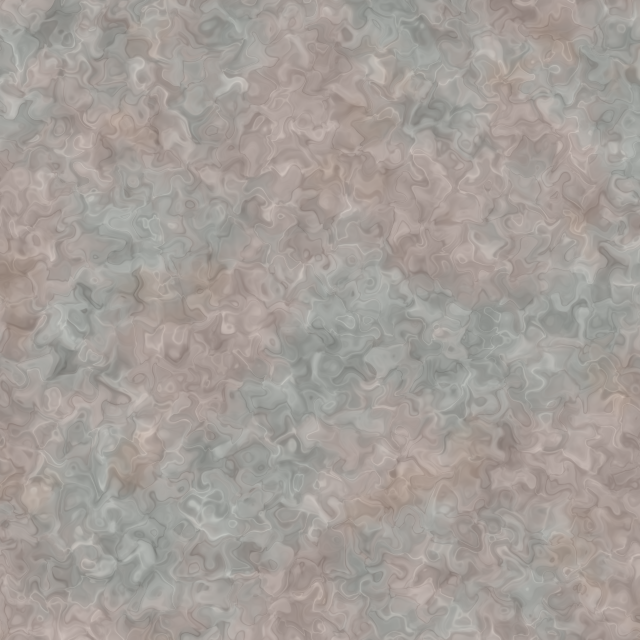
This texture is drawn by a WebGL 2 fragment shader. Its source:

```glsl
#version 300 es
precision highp float;
precision highp int;
// Weathered grey-pink stone with small curled folds and fine pale and dark veins.
uniform vec2 u_resolution;
out vec4 fragColor;

// Integer hash: two values in -1..1 per lattice cell
vec2 hash2(vec2 cell) {
  uvec2 v = uvec2(ivec2(cell) + 4096) * 1664525u + 1013904223u;
  v.x += v.y * 1664525u;
  v.y += v.x * 1664525u;
  v ^= v >> 16u;
  v.x += v.y * 1664525u;
  v.y += v.x * 1664525u;
  v ^= v >> 16u;
  return vec2(v & 0xffffu) / 32767.5 - 1.0;
}

float gradientNoise(vec2 p) {
  vec2 c = floor(p), f = p - c;
  vec2 s = f * f * f * (f * (f * 6.0 - 15.0) + 10.0);
  vec2 e = vec2(1.0, 0.0);
  float low = mix(dot(hash2(c), f), dot(hash2(c + e), f - e), s.x);
  float high = mix(dot(hash2(c + e.yx), f - e.yx), dot(hash2(c + 1.0), f - 1.0), s.x);
  return 1.8 * mix(low, high, s.y);
}

float fbm(vec2 p) {
  float sum = 0.0, amplitude = 0.5;
  for (int i = 0; i < 4; i++) {
    sum += amplitude * gradientNoise(p);
    p = mat2(1.6, 1.2, -1.2, 1.6) * p + 17.3;
    amplitude *= 0.5;
  }
  return sum;
}

vec2 drift(vec2 p) {
  return vec2(gradientNoise(p), gradientNoise(p + vec2(57.4, 91.7)));
}

// Thin line along one level of a noise field
float vein(float field, float level, float width) {
  return 1.0 - smoothstep(0.0, width, abs(field - level));
}

vec3 stone(vec2 uv) {
  // Fold the plane into curls
  vec2 p = uv + 0.032 * drift(uv * 33.0);
  p += 0.008 * drift(p * 62.0 + 31.0);

  // Broad warm and cool stains
  float stain = fbm(uv * 4.0 + 8.6) + 0.35 * fbm(p * 14.0 + 5.2);
  vec3 color = mix(vec3(0.612, 0.624, 0.609), vec3(0.668, 0.617, 0.597),
                   smoothstep(-0.38, 0.3, stain));
  float rust = smoothstep(0.12, 0.5, fbm(uv * 6.0 + 43.1) + 0.3 * stain);
  color = mix(color, vec3(0.645, 0.565, 0.505), 0.45 * rust);

  // Cloudy light and folded patches
  float cloud = fbm(uv * 9.0 + 71.5);
  float patches = fbm(p * 27.0 + 12.9);
  color += 0.09 * cloud + 0.15 * patches;

  // Pale and dark veins, fading in and out
  float field = gradientNoise(p * 25.0 + 3.7);
  float presence = smoothstep(-0.35, 0.4, gradientNoise(uv * 17.0 + 29.3));
  color += vec3(0.068, 0.068, 0.064) * vein(field, 0.1, 0.13) * presence;
  color -= vec3(0.058, 0.063, 0.063) * vein(field, -0.16, 0.14) * (1.0 - 0.75 * presence);
  return color;
}

void main() {
  // Four samples per pixel smooth the finest folds
  vec3 color = vec3(0.0);
  for (int i = 0; i < 4; i++) {
    vec2 offset = vec2(i & 1, i >> 1) * 0.5 - 0.25;
    color += stone((gl_FragCoord.xy + offset) / min(u_resolution.x, u_resolution.y));
  }
  fragColor = vec4(color * 0.25, 1.0);
}
```
